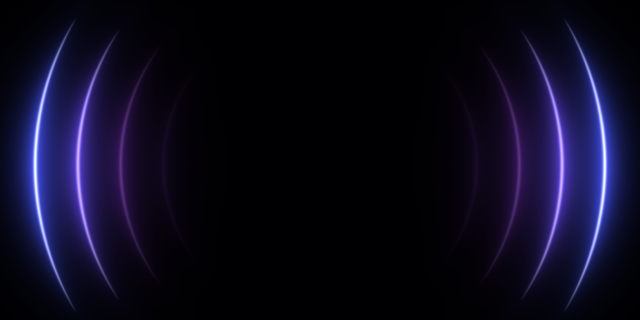
Give the GLSL for this background, as a WebGL 1 fragment shader.

```glsl
precision highp float;
// Mirrored neon arcs on black: four concentric rings, cut to tapering arcs
// at the left and right, run from blue outside to faint violet inside.
// Each arc sums a white-hot core, a tight halo and a wide soft glow.

uniform vec2 u_resolution;

const int ARC_COUNT = 4;
const float CENTER_Y = 0.484;
const float OUTER_RADIUS = 0.890;
const float RING_SPACING = 0.1335;
const vec3 BACKGROUND = vec3(0.0, 0.0, 0.006);
const vec3 BLUE = vec3(0.27, 0.34, 1.0);
const vec3 INDIGO = vec3(0.42, 0.30, 1.0);
const vec3 VIOLET = vec3(0.50, 0.20, 0.80);
const vec3 HOT = vec3(0.62, 0.58, 0.45);

// Hue by ring, 0 being the outermost.
vec3 arcColor(float ring) {
  vec3 outer = mix(BLUE, INDIGO, clamp(ring, 0.0, 1.0));
  return mix(outer, VIOLET, clamp(ring - 1.0, 0.0, 1.0));
}

// Light at signed distance d across the arc and position s along it (tips at 1).
vec3 arcLight(float d, float s, vec3 color, float power) {
  float taper = max(1.0 - s * s, 0.0);
  float width = mix(0.0025, 0.0058, taper);
  float core = exp(-d * d / (width * width)) * pow(taper, 0.8);
  float halo = exp(-abs(d) / mix(0.007, 0.019, taper)) * taper;
  float reach = d < 0.0 ? 0.062 : 0.054;
  float softDistance = sqrt(d * d + 0.0003) - 0.0173;
  float glow = exp(-softDistance / reach) * exp(-2.2 * s * s);
  vec3 light = color * (0.48 * halo + 0.52 * glow + 0.25 * core);
  return power * (light + HOT * core * power);
}

void main() {
  // Height is one unit; both sides share one mirrored half.
  vec2 p = gl_FragCoord.xy / u_resolution.y;
  p -= vec2(0.5 * u_resolution.x / u_resolution.y, CENTER_Y);
  float radius = length(p);
  float angle = atan(abs(p.y), abs(p.x) + 0.00001);

  vec3 color = BACKGROUND;
  for (int i = 0; i < ARC_COUNT; i++) {
    float ring = float(i);
    float d = radius - (OUTER_RADIUS - RING_SPACING * ring);
    float tipAngle = 0.545 + 0.052 * ring;
    // Inner rings dim quickly.
    float power = exp(-0.22 * ring * ring);
    power *= mix(1.0, 0.8, smoothstep(1.0, 3.0, ring));
    color += arcLight(d, angle / tipAngle, arcColor(ring), power);
  }
  gl_FragColor = vec4(min(color, 1.0), 1.0);
}
```
